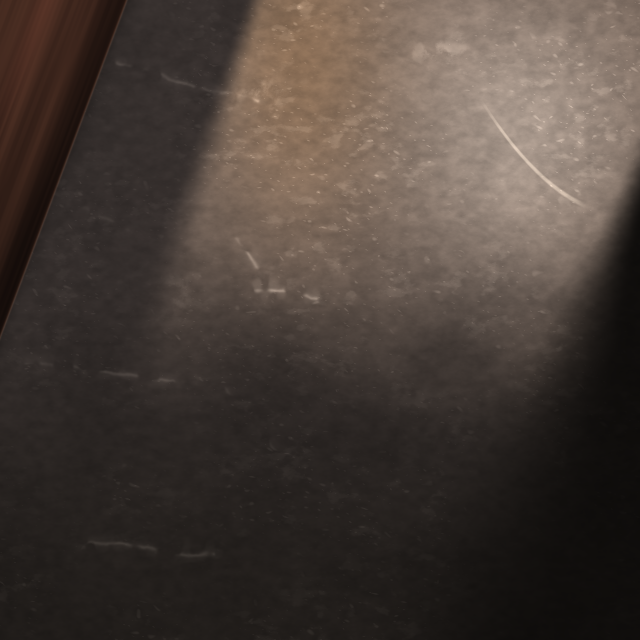
Reproduce this texture procedurally as a WebGL 1 fragment shader.

```glsl
precision highp float;
uniform vec2 u_resolution;

float hash(vec2 p) {
  p = fract(p * vec2(0.1031, 0.1137));
  p += dot(p, p.yx + 33.33);
  return fract((p.x + p.y) * p.x * 7.31);
}

float noise(vec2 p) {
  vec2 i = floor(p), f = fract(p);
  f = f * f * (3.0 - 2.0 * f);
  return mix(mix(hash(i), hash(i + vec2(1.0, 0.0)), f.x),
             mix(hash(i + vec2(0.0, 1.0)), hash(i + vec2(1.0, 1.0)), f.x), f.y);
}

float fbm(vec2 p) {
  float sum = 0.0, amp = 0.5;
  for (int i = 0; i < 5; i++) {
    sum += amp * noise(p);
    p = mat2(1.6, 1.2, -1.2, 1.6) * p + 7.3;
    amp *= 0.5;
  }
  return sum;
}

// Thin broken mineral line with a faint halo
float vein(vec2 p, vec2 a, vec2 b) {
  vec2 ab = b - a;
  float t = clamp(dot(p - a, ab) / dot(ab, ab), 0.0, 1.0);
  float d = length(p - a - ab * t);
  float broken = smoothstep(0.3, 0.75, noise(p * 75.0));
  return (exp(-d * d / 0.000008) + 0.35 * exp(-d * d / 0.00018)) * broken;
}

// Soft pale patch, broken up by noise
float patchGlow(vec2 p, vec2 center, vec2 size) {
  vec2 q = (p - center) / size;
  return exp(-dot(q, q)) * smoothstep(0.4, 0.7, fbm(p * 55.0));
}

// Small tilted flakes, one per jittered cell
float flakes(vec2 p, float scale, float density) {
  vec2 q = mat2(0.95, 0.3, -0.3, 0.95) * p * scale;
  q += 0.5 * vec2(noise(p * 60.0), noise(p * 60.0 + 19.0));
  vec2 id = floor(q);
  vec2 jitter = 0.3 + 0.4 * vec2(hash(id + 3.7), hash(id + 11.1));
  vec2 d = (fract(q) - jitter) * vec2(1.0, 1.9);
  float size = 0.12 + 0.2 * hash(id + 23.0);
  return step(1.0 - density, hash(id + 41.0)) * smoothstep(size, size * 0.2, length(d));
}

vec3 woodColor(vec2 p, float across) {
  float grain = noise(vec2(across * 260.0, p.y * 5.0));
  float band = noise(vec2(across * 38.0, p.y * 1.5));
  vec3 col = mix(vec3(0.15, 0.09, 0.07), vec3(0.29, 0.18, 0.135), 0.55 * band + 0.35 * grain);
  col += vec3(0.11, 0.06, 0.045) * exp(-pow((across + 0.125) / 0.02, 2.0)) * smoothstep(0.65, 1.0, p.y);
  col *= 1.0 - 0.4 * smoothstep(-0.06, -0.015, across);
  return col * mix(0.75, 1.1, smoothstep(0.45, 1.0, p.y));
}

void main() {
  vec2 p = gl_FragCoord.xy / u_resolution;
  float cloud = fbm(p * vec2(7.0, 9.0));
  float grit = fbm(p * vec2(65.0, 95.0));

  // Slanted pool of light
  float leftEdge = p.x - 0.4 + 0.32 * (1.0 - p.y);
  float leftSoft = mix(0.045, 0.02, smoothstep(0.5, 1.0, p.y));
  float rightEdge = 0.91 + 0.41 * (p.y - 0.52) - p.x;
  float rightSoft = mix(0.16, 0.03, smoothstep(0.15, 0.75, p.y));
  float open = smoothstep(-rightSoft, rightSoft, rightEdge);
  float beam = smoothstep(-leftSoft, leftSoft, leftEdge) * open;
  float fade = smoothstep(0.3, 0.76, p.y + 0.16 * (p.x - 0.5) + 0.08 * (cloud - 0.5));
  vec2 g = (p - vec2(0.81, 0.79)) / vec2(0.18, 0.2);
  vec2 w = (p - vec2(0.47, 0.91)) / vec2(0.13, 0.24);
  float glow = exp(-dot(g, g));
  float warm = exp(-dot(w, w));

  vec3 stone = mix(vec3(0.125, 0.11, 0.1), vec3(0.205, 0.18, 0.172), smoothstep(0.0, 0.65, p.y));
  stone = mix(vec3(0.06, 0.052, 0.046), stone, open);
  stone += beam * (fade * vec3(0.26, 0.22, 0.185) + glow * vec3(0.2, 0.2, 0.195)
         + warm * vec3(0.07, 0.025, -0.025));
  stone *= 0.78 + 0.22 * cloud + 0.26 * grit;

  // Veins, patches and flakes
  vec2 warp = p + 0.022 * (vec2(fbm(p * 16.0), fbm(p * 16.0 + 31.0)) - 0.48);
  float marks = vein(warp, vec2(0.17, 0.905), vec2(0.4, 0.84));
  marks += vein(warp, vec2(0.04, 0.433), vec2(0.27, 0.405));
  marks += vein(warp, vec2(0.13, 0.157), vec2(0.34, 0.134));
  marks += vein(warp, vec2(0.37, 0.63), vec2(0.417, 0.557));
  marks += 1.3 * vein(warp, vec2(0.395, 0.548), vec2(0.495, 0.538));
  marks += 0.6 * vein(warp, vec2(0.355, 0.39), vec2(0.43, 0.3));
  marks += 0.5 * vein(warp, vec2(0.11, 0.69), vec2(0.2, 0.635));
  marks += 0.8 * patchGlow(p, vec2(0.41, 0.85), vec2(0.04, 0.025));
  marks += 0.8 * patchGlow(p, vec2(0.69, 0.915), vec2(0.045, 0.025));
  marks += 0.6 * patchGlow(p, vec2(0.275, 0.54), vec2(0.03, 0.03));
  float cluster = smoothstep(0.3, 0.65, fbm(p * 9.0 + 4.0));
  marks += cluster * (0.65 * flakes(p, 42.0, 0.3) + 0.5 * flakes(p + 0.37, 85.0, 0.35));
  marks += 0.35 * cluster * smoothstep(0.56, 0.75, fbm(p * vec2(42.0, 70.0) + 13.0));
  stone += marks * (0.07 + 0.13 * beam * fade) * mix(0.25, 1.0, open) * vec3(1.0, 0.94, 0.87);

  // Curved bright scratch
  float t = (p.x - 0.745) / 0.173;
  float scratch = abs(p.y - 0.854 + 0.177 * t + 0.104 * t * (1.0 - t)) * 0.7;
  float ends = smoothstep(0.0, 0.3, t) * smoothstep(1.02, 0.85, t);
  stone += smoothstep(0.0042, 0.0008, scratch) * ends * vec3(0.2, 0.19, 0.17);

  // Wooden border and its lit rim
  float across = p.x - 0.198 + 0.376 * (1.0 - p.y);
  stone *= 1.0 - 0.25 * exp(-max(across, 0.0) / 0.012);
  vec3 col = mix(woodColor(p, across), stone, smoothstep(-0.0015, 0.0015, across));
  col += vec3(0.12, 0.08, 0.06) * exp(-pow(across / 0.002, 2.0));

  gl_FragColor = vec4(clamp(col, 0.0, 1.0), 1.0);
}
```
